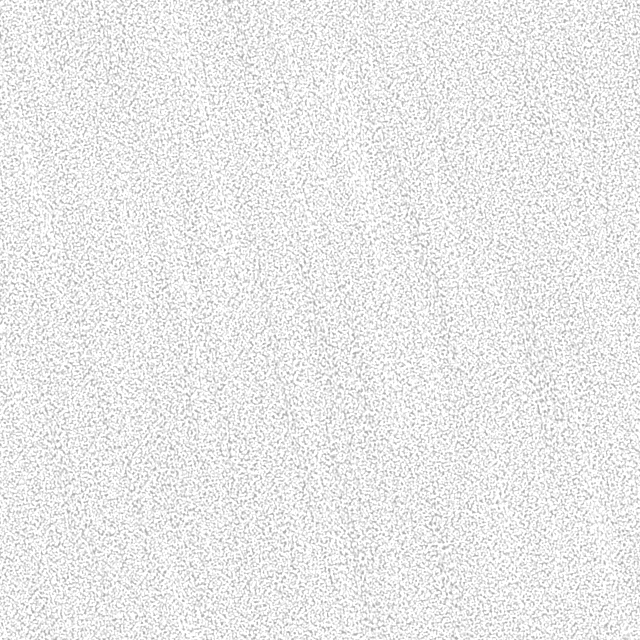
A WebGL 2 fragment shader for this texture:

```glsl
#version 300 es
precision highp float;

uniform vec2 u_resolution;
out vec4 fragColor;

float hash(vec2 cell) {
    vec3 q = fract(cell.xyx * vec3(0.1031, 0.1030, 0.0973));
    q += dot(q, q.yzx + 33.33);
    return fract((q.x + q.y) * q.z);
}

// Slope contribution of one lattice corner
float corner(vec2 cell, vec2 offset) {
    float angle = 6.28318 * hash(cell);
    return dot(vec2(cos(angle), sin(angle)), offset);
}

float gradientNoise(vec2 p) {
    vec2 cell = floor(p);
    vec2 f = p - cell;
    vec2 fade = f * f * f * (f * (f * 6.0 - 15.0) + 10.0);
    vec2 e = vec2(1.0, 0.0);
    float low = mix(corner(cell, f), corner(cell + e, f - e), fade.x);
    float high = mix(corner(cell + e.yx, f - e.yx), corner(cell + 1.0, f - 1.0), fade.x);
    return mix(low, high, fade.y);
}

vec2 rotate(vec2 p, float angle) {
    float c = cos(angle), s = sin(angle);
    return vec2(c * p.x - s * p.y, s * p.x + c * p.y);
}

void main() {
    vec2 uv = gl_FragCoord.xy / min(u_resolution.x, u_resolution.y);

    // Gently bent frame: x runs across the streaks, y along them
    vec2 flow = vec2(uv.x * 0.966 + uv.y * 0.257, uv.y * 0.966 - uv.x * 0.257);
    flow.x += 0.012 * sin(5.0 * uv.y + 3.0 * uv.x);

    // Long, faint, narrow streaks
    float streak = 0.6 * gradientNoise(flow * vec2(17.0, 1.7) + 7.3)
                 + gradientNoise(flow * vec2(43.0, 3.1) + 41.7);

    // Fine grain, slightly drawn out along the flow inside the streaks
    float roundGrain = gradientNoise(rotate(uv, 0.62) * 243.0 + 91.4)
                     + 0.6 * gradientNoise(rotate(uv, 1.13) * 287.0 + 317.8);
    float longGrain = gradientNoise(flow * vec2(262.0, 170.0) + 173.2);
    float align = smoothstep(0.0, 0.5, abs(streak)) * 0.9;
    float grain = roundGrain * cos(align) * 0.86 + longGrain * sin(align);

    // Pale paper tones, clipped at white
    float tone = 0.938 + 0.5 * grain + 0.038 * streak;
    fragColor = vec4(vec3(clamp(tone, 0.68, 1.0)), 1.0);
}
```
